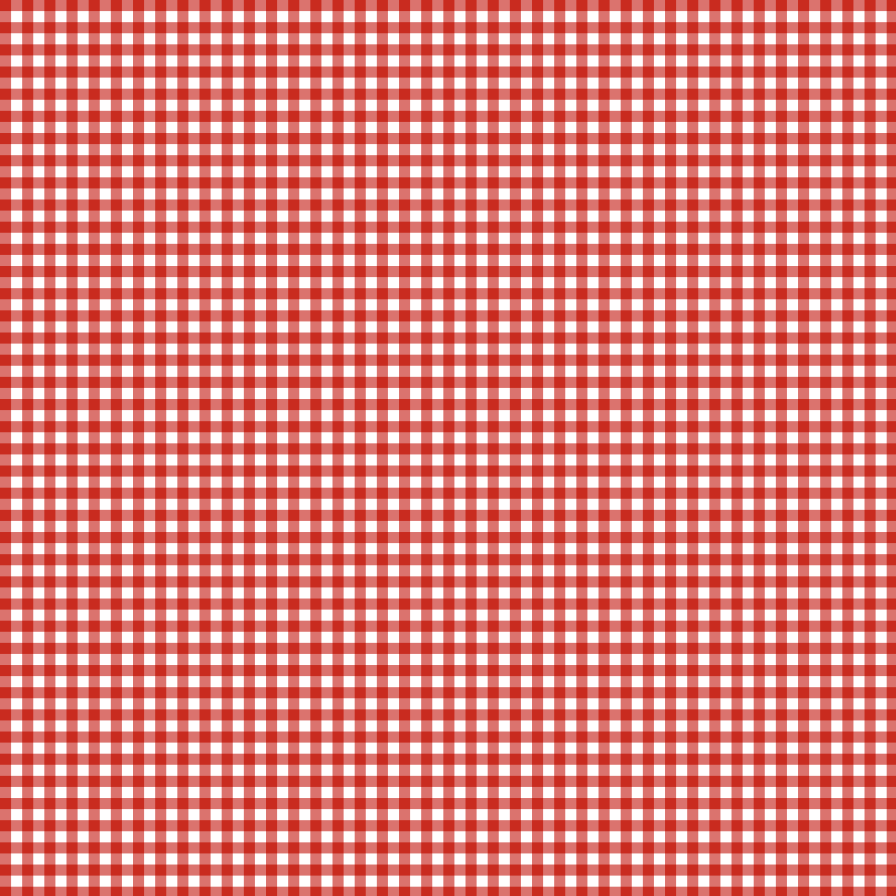
A WebGL 1 fragment shader for this pattern:

```glsl
precision highp float;
// Red and white gingham: two sets of even translucent stripes crossing at right angles.

uniform vec2 u_resolution;

const float REPEATS = 40.42;      // stripe periods across the canvas
const float STRIPE_WIDTH = 0.5;   // share of a period that is coloured

const vec3 WHITE = vec3(1.0, 0.995, 0.995);
const vec3 PINK = vec3(0.86, 0.45, 0.43);
const vec3 RED = vec3(0.79, 0.17, 0.12);

// Total stripe length between 0 and t, with one stripe per unit.
vec2 stripeIntegral(vec2 t, float width) {
  return floor(t) * width + min(fract(t), width);
}

// Box-filtered stripe coverage on both axes.
vec2 stripeCoverage(vec2 t, float width, float footprint) {
  vec2 halfStep = vec2(0.5 * footprint);
  return (stripeIntegral(t + halfStep, width)
        - stripeIntegral(t - halfStep, width)) / footprint;
}

// Bare cloth, single stripe or crossing, weighted by coverage.
vec3 weave(vec2 cover, vec3 cloth, vec3 single, vec3 crossing) {
  vec3 betweenRows = mix(cloth, single, cover.x);
  vec3 onRow = mix(single, crossing, cover.x);
  return mix(betweenRows, onRow, cover.y);
}

void main() {
  // Canvas units, measured from the upper left corner.
  vec2 fromTopLeft = vec2(gl_FragCoord.x, u_resolution.y - gl_FragCoord.y);
  float pixel = 1.0 / u_resolution.y;

  vec2 cover = stripeCoverage(fromTopLeft * pixel * REPEATS, STRIPE_WIDTH, pixel * REPEATS);
  gl_FragColor = vec4(weave(cover, WHITE, PINK, RED), 1.0);
}
```
